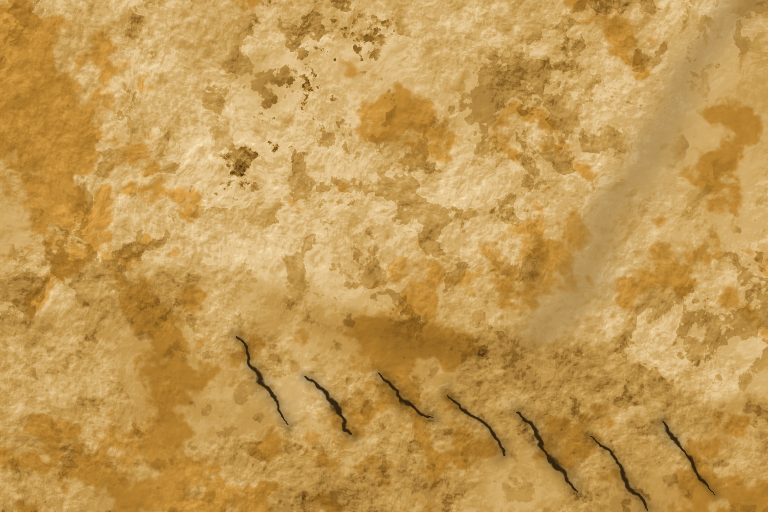
A WebGL 1 fragment shader for this texture:

```glsl
precision highp float;
uniform vec2 u_resolution;

// Palette, dark to light
const vec3 UMBER = vec3(0.27, 0.18, 0.06);
const vec3 BROWN = vec3(0.55, 0.39, 0.15);
const vec3 EARTH = vec3(0.69, 0.52, 0.25);
const vec3 TAN = vec3(0.76, 0.59, 0.30);
const vec3 SAND = vec3(0.82, 0.67, 0.41);
const vec3 PALE = vec3(0.89, 0.77, 0.56);
const vec3 CREAM = vec3(0.96, 0.88, 0.70);
const vec3 OCHRE = vec3(0.68, 0.46, 0.13);
const vec3 ASH = vec3(0.60, 0.48, 0.28);

// Tuning
const vec2 STREAK_DIR = vec2(0.50, 0.866);
const vec2 LIGHT_STEP = vec2(-0.0022, 0.0034);
const float UPPER_TONE = 0.70;
const float LOWER_TONE = 0.54;
const float BROAD_GAIN = 0.65;
const float FINE_GAIN = 0.80;
const float RELIEF_GAIN = 1.35;
const float CRACK_WIDTH = 0.0065;
const int CRACKS = 7;

float hash(vec2 p) {
  vec3 q = fract(vec3(p.xyx) * 0.1031);
  q += dot(q, q.yzx + 33.33);
  return fract((q.x + q.y) * q.z);
}

float noise(vec2 p) {
  vec2 i = floor(p), f = fract(p);
  f = f * f * (3.0 - 2.0 * f);
  return mix(mix(hash(i), hash(i + vec2(1, 0)), f.x),
             mix(hash(i + vec2(0, 1)), hash(i + vec2(1, 1)), f.x), f.y);
}

// Fractal noise centred on zero
float fbm(vec2 p) {
  float sum = 0.0, amp = 0.5;
  for (int i = 0; i < 5; i++) {
    sum += amp * (noise(p) - 0.5);
    p = mat2(1.6, 1.2, -1.2, 1.6) * p + 17.3;
    amp *= 0.55;
  }
  return sum;
}

float bump(float x, float width) {
  return exp(-x * x / (width * width));
}

// Height of the ledge between the upper face and the lower slab
float ledge(float x) {
  return 0.48 - 0.25 * sqrt((x - 0.4) * (x - 0.4) + 0.01);
}

// x: position along the segment, y: distance to it
vec2 segment(vec2 p, vec2 a, vec2 d) {
  float h = clamp(dot(p - a, d) / dot(d, d), 0.0, 1.0);
  return vec2(h, length(p - a - d * h));
}

// x: open crack, y: soft shade around it
vec2 cracks(vec2 p) {
  vec2 q = p + 0.055 * vec2(fbm(p * 13.0), fbm(p * 13.0 + 40.0));
  vec2 result = vec2(0.0);
  for (int i = 0; i < CRACKS; i++) {
    float k = float(i), r = hash(vec2(k, 7.0));
    float x = 0.46 + 0.14 * k;
    vec2 start = vec2(x, ledge(x) - 0.02 - 0.17 * r);
    vec2 s = segment(q, start, vec2(0.10, -0.07 - 0.12 * hash(vec2(k, 3.0))));
    float w = CRACK_WIDTH * (0.25 + 2.4 * s.x * (1.0 - s.x)) * (0.5 + noise(p * 45.0));
    result.x = max(result.x, 1.0 - smoothstep(w * 0.3, w + 0.001, s.y));
    result.y = max(result.y, bump(s.y, 0.016));
  }
  return result;
}

vec3 ramp(float t) {
  vec3 c = mix(UMBER, BROWN, smoothstep(-0.2, 0.12, t));
  c = mix(c, EARTH, smoothstep(0.12, 0.32, t));
  c = mix(c, TAN, smoothstep(0.32, 0.48, t));
  c = mix(c, SAND, smoothstep(0.48, 0.66, t));
  c = mix(c, PALE, smoothstep(0.66, 0.88, t));
  return mix(c, CREAM, smoothstep(0.88, 1.15, t));
}

void main() {
  vec2 p = gl_FragCoord.xy / u_resolution.y;
  vec2 warped = p + 0.05 * vec2(fbm(p * 7.0), fbm(p * 7.0 + 60.0));
  float across = dot(warped, vec2(STREAK_DIR.y, -STREAK_DIR.x));
  float along = dot(warped, STREAK_DIR);
  float rim = p.y - ledge(p.x) + 0.12 * fbm(p * 6.0);
  float upper = smoothstep(-0.02, 0.03, rim);

  // Shared grain and lit relief, softened in smeared patches
  float broad = fbm(p * 5.0 + 9.0);
  float flakes = fbm(warped * 24.0);
  float relief = fbm(warped * 34.0) - fbm((warped + LIGHT_STEP) * 34.0);
  float grit = fbm(p * 95.0 + 5.0);
  float streak = fbm(vec2(across * 9.0, along * 2.0));
  float ashBand = bump(across - 0.755 - 0.1 * broad, 0.05) * upper;
  float smear = max(smoothstep(0.08, 0.22, fbm(p * 3.5 + 31.0)), 0.7 * ashBand);
  float detail = 1.0 - 0.65 * smear;
  float tone = mix(LOWER_TONE, UPPER_TONE, upper) + BROAD_GAIN * mix(broad, streak, 0.5 * upper);
  tone += detail * (FINE_GAIN * mix(grit, flakes, 0.55) - RELIEF_GAIN * relief);

  // Crusted pits in slanting bands, and a dark lichen trail
  float bands = smoothstep(0.0, 0.16, streak + 0.10 * bump(across - 0.45, 0.06) + 0.13 * bump(across - 0.64, 0.05));
  float trail = bump(segment(warped, vec2(0.43, 0.62), vec2(0.29, 0.34)).y, 0.05);
  float pits = smoothstep(0.03, 0.10, fbm(warped * 19.0 + 80.0) + 0.3 * grit);
  tone -= upper * pits * (0.38 * bands + 0.45 * trail * smoothstep(-0.1, 0.15, grit));

  // Small stains on the slab and shade below the ledge
  float stains = smoothstep(0.13, 0.22, fbm(p * 32.0 + 12.0));
  tone -= (1.0 - upper) * 0.22 * stains;
  tone -= 0.16 * bump(rim + 0.02, 0.035) * smoothstep(0.3, 0.6, p.x);

  // Ochre at the upper left, along the right band and in slab patches
  float leftRust = 0.16 * smoothstep(0.55, 0.1, p.x) * smoothstep(0.35, 0.8, p.y);
  float rightRust = 0.20 * bump(across - 0.90, 0.07);
  float slabRust = 0.13 * bump(p.x - 0.45, 0.25) + 0.10 * bump(p.x - 0.88, 0.15);
  float rustField = fbm(p * 6.5 + 3.0) + 0.45 * flakes + mix(slabRust, leftRust + rightRust, upper);
  float rust = smoothstep(0.12, 0.24, rustField);
  tone -= 0.10 * rust;

  vec3 color = ramp(tone);
  color = mix(color, OCHRE * (0.72 + 0.55 * clamp(tone, 0.0, 1.0)), 0.72 * rust);
  color = mix(color, ASH, 0.5 * ashBand);

  vec2 crack = cracks(p);
  color *= 1.0 - 0.22 * crack.y;
  color = mix(color, UMBER * 0.65, 0.92 * crack.x);
  gl_FragColor = vec4(color, 1.0);
}
```
